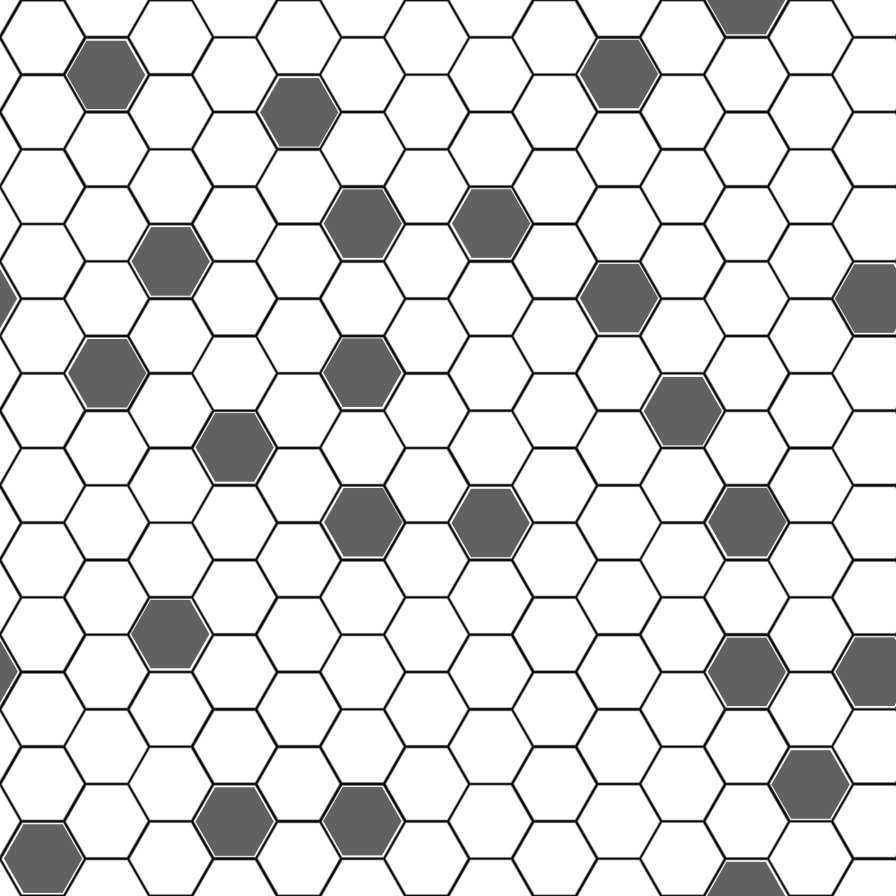
Write a Shadertoy shader that draws this pattern.

```glsl
const float COLUMNS = 14.0;          // hexagon columns across the canvas
const float ROWS = 12.0;             // hexagons stacked in each column
const float FIRST_CENTRE = 2.0 / 3.0; // first column centre, in column steps
const float LINE_HALF_WIDTH = 0.0015;
const float LINE_SOFTNESS = 0.0012;
const float LINE_VARIATION = 0.15;   // relative width change between edges
const float FILL_INSET = 0.0034;     // leaves a light rim inside the outline
const float FILL_JITTER = 0.0008;    // misregistration of each dark tile
const float MIN_DARK_HASH = 0.7;     // raise for fewer dark tiles
const vec2 SEED = vec2(17.0, 43.0);
const vec3 TILE_COLOUR = vec3(1.0);
const vec3 DARK_COLOUR = vec3(0.38);
const vec3 LINE_COLOUR = vec3(0.04);

const float INRADIUS = 0.57735;      // hexagon inradius, in column steps
const vec2 CELL_SCALE = vec2(1.0, INRADIUS);
const vec2 PERIOD = vec2(COLUMNS, 2.0 * ROWS);

float hash(vec2 p) {
    vec3 q = fract((p + SEED).xyx * vec3(0.1031, 0.1030, 0.0973));
    q += dot(q, q.yzx + 33.33);
    return fract((q.x + q.y) * q.z);
}

float cellHash(vec2 id) {
    return hash(mod(id, PERIOD));
}

// Unit normal of hexagon side k
vec2 sideNormal(int k) {
    float angle = radians(30.0 + 60.0 * float(k));
    return vec2(cos(angle), sin(angle));
}

// Step from a cell id to the neighbour across a side
vec2 neighbourStep(vec2 normal) {
    return round(normal * vec2(1.1547, 2.0));
}

// Odd-even cell ids: columns in x, half rows in y
vec2 nearestCell(vec2 p) {
    vec2 evenId = vec2(2.0 * round(p.x * 0.5), 2.0 * floor(p.y * 0.5) + 1.0);
    vec2 oddId = vec2(2.0 * floor(p.x * 0.5) + 1.0, 2.0 * round(p.y * 0.5));
    float evenDist = length((p - evenId) * CELL_SCALE);
    float oddDist = length((p - oddId) * CELL_SCALE);
    return evenDist < oddDist ? evenId : oddId;
}

// Distance inward from the hexagon border, in canvas units
float borderDistance(vec2 p) {
    p = abs(p);
    return (INRADIUS - max(p.y, dot(p, vec2(0.866025, 0.5)))) / COLUMNS;
}

// Local hash maxima are dark, so dark tiles never touch
bool isDark(vec2 id) {
    float own = cellHash(id);
    bool dark = own > MIN_DARK_HASH;
    for (int k = 0; k < 6; k++) {
        dark = dark && own > cellHash(id + neighbourStep(sideNormal(k)));
    }
    return dark;
}

// Both cells sharing an edge get the same width factor
float edgeWeight(vec2 id, vec2 local) {
    vec2 nearest = sideNormal(0);
    for (int k = 1; k < 6; k++) {
        vec2 normal = sideNormal(k);
        if (dot(local, normal) > dot(local, nearest)) nearest = normal;
    }
    vec2 edgeId = mod(2.0 * id + neighbourStep(nearest), 2.0 * PERIOD);
    return 1.0 + LINE_VARIATION * (2.0 * hash(edgeId + 61.0) - 1.0);
}

void mainImage(out vec4 fragColor, in vec2 fragCoord) {
    float pixel = 1.0 / iResolution.y;
    vec2 p = fragCoord * pixel * PERIOD - vec2(FIRST_CENTRE, 0.0);
    vec2 id = nearestCell(p);
    vec2 local = (p - id) * CELL_SCALE;
    vec3 colour = TILE_COLOUR;

    // Dark fill, slightly shifted within its outline
    if (isDark(id)) {
        vec2 jitter = vec2(cellHash(id + 5.0), cellHash(id + 9.0)) * 2.0 - 1.0;
        float inside = borderDistance(local + jitter * FILL_JITTER * COLUMNS);
        float blur = 0.6 * pixel;
        float fill = smoothstep(FILL_INSET - blur, FILL_INSET + blur, inside);
        colour = mix(colour, DARK_COLOUR, fill);
    }

    // Soft outline
    float halfWidth = LINE_HALF_WIDTH * edgeWeight(id, local);
    float softness = max(LINE_SOFTNESS, 0.6 * pixel);
    float line = 1.0 - smoothstep(halfWidth - softness, halfWidth + softness,
                                  borderDistance(local));
    colour = mix(colour, LINE_COLOUR, line);

    fragColor = vec4(colour, 1.0);
}
```
